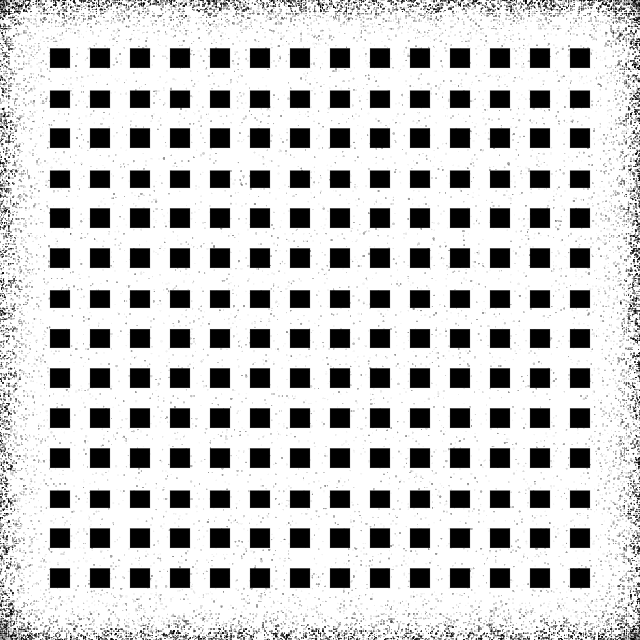
Reproduce this pattern procedurally as a three.js fragment shader.

```glsl
// A 14 by 14 block of black squares on white, framed by a speckled worn margin.
// Squares come from a repeated cell whose rows vary in height; the speckle is
// layers of hashed dots that grow denser and darker toward the canvas edges.

varying vec2 vUv;

const float CELLS = 16.0;          // grid pitch, including one empty cell per side
const float HALF_WIDTH = 0.25;     // square extents, in cells from the centre
const float TOP = 0.292;
const float BOTTOM = 0.198;
const float ROW_SQUASH = 0.055;    // most that a row loses from its top
const float EDGE_SOFT = 0.018;     // square edge softness, in cells
const float SPECK_GRID = 256.0;    // speck cells across the canvas
const int SPECK_LAYERS = 3;
const float WEAR_REACH = 0.024;    // falloff of the worn margin
const float SPECK_BASE = 0.024;    // speck density inside
const float SPECK_EDGE = 0.38;     // added speck density at the edge
const vec3 PAPER = vec3(1.0);
const vec3 INK = vec3(0.0);
const float TAU = 6.2831853;

vec3 hash3(vec2 p) {
  vec3 q = fract(p.xyx * vec3(0.1031, 0.1030, 0.0973));
  q += dot(q, q.yxz + 33.33);
  return fract((q.xxy + q.yzz) * q.zyx);
}

float valueNoise(vec2 p) {
  vec2 cell = floor(p);
  vec2 f = fract(p);
  f = f * f * (3.0 - 2.0 * f);
  float low = mix(hash3(cell).x, hash3(cell + vec2(1.0, 0.0)).x, f.x);
  float high = mix(hash3(cell + vec2(0.0, 1.0)).x, hash3(cell + 1.0).x, f.x);
  return mix(low, high, f.y);
}

// Uneven row trim: a wave that slows down from the top row to the bottom one.
float rowTrim(float rowFromTop) {
  float phase = (sqrt(abs(1.96 + 2.6 * (rowFromTop - 1.0))) - 1.4) / 1.3;
  return ROW_SQUASH * smoothstep(0.4, 0.9, cos(TAU * phase));
}

float squares(vec2 uv) {
  vec2 grid = uv * CELLS;
  vec2 cell = floor(grid);
  vec2 p = fract(grid) - 0.5;
  float top = TOP - rowTrim(CELLS - 2.0 - cell.y);
  float d = max(abs(p.x) - HALF_WIDTH, max(p.y - top, -p.y - BOTTOM));
  vec2 inside = step(1.0, cell) * step(cell, vec2(CELLS - 2.0));
  return inside.x * inside.y * (1.0 - smoothstep(-EDGE_SOFT, EDGE_SOFT, d));
}

// Near 0 inside, 1 along a side and 2 in a corner.
float marginWear(vec2 uv) {
  vec2 fade = exp(-min(uv, 1.0 - uv) / WEAR_REACH);
  return fade.x + fade.y;
}

// One jittered dot per cell, present and shaded by chance.
float specks(vec2 uv, float wear, float layer) {
  vec2 grid = uv * SPECK_GRID * (1.0 + 0.17 * layer) + 0.37 * layer;
  vec2 cell = floor(grid);
  vec3 chance = hash3(cell + 311.0 * layer);
  vec3 shape = hash3(cell + 311.0 * layer + 57.0);
  float density = SPECK_BASE + SPECK_EDGE * wear;
  float radius = mix(0.4, 0.68, shape.z);
  float d = length(fract(grid) - 0.5 - 0.3 * (shape.xy - 0.5));
  float dot = 1.0 - smoothstep(radius - 0.3, radius + 0.1, d);
  float shade = mix(0.04, 0.42, chance.y * chance.y);
  shade = mix(shade, mix(0.1, 1.0, chance.z), smoothstep(0.04, 0.7, wear));
  return dot * shade * step(chance.x, density);
}

void main() {
  float wear = marginWear(vUv);
  float patchiness = mix(0.55, 1.4, valueNoise(vUv * 70.0));
  float paperLeft = 1.0 - 0.35 * smoothstep(0.9, 2.0, wear);

  // Specks overlap by multiplying away the paper.
  for (int i = 0; i < SPECK_LAYERS; i++) {
    paperLeft *= 1.0 - specks(vUv, wear * patchiness, float(i));
  }

  paperLeft *= 1.0 - squares(vUv);
  gl_FragColor = vec4(mix(INK, PAPER, paperLeft), 1.0);
}
```
